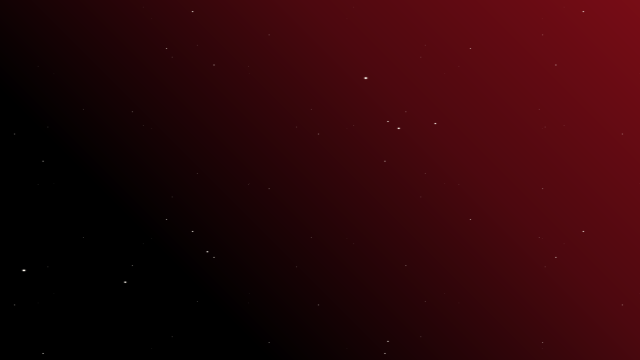
Reproduce this background procedurally as a WebGL 1 fragment shader.

```glsl
precision highp float;

// A night sky: a diagonal black-to-crimson gradient under sparse stars.
// Each star layer is a centred lattice (two stars per tile); denser layers
// hold smaller, fainter stars. Far layers get their offset from a hash.

uniform vec2 u_resolution;

#define BLACK_END 0.75          // diagonal position where the red begins
#define RED_MID 1.85            // diagonal position of the middle colour
#define MID_COLOR vec3(0.300, 0.032, 0.058)
#define END_COLOR vec3(0.470, 0.050, 0.085)
#define STAR_COLOR vec3(1.0, 0.98, 0.94)
#define TILE_SCALE 0.234        // tiles across the canvas per unit of depth
#define STAR_SIZE 0.0088        // star radius at depth 1, in canvas units
#define STAR_GAIN 1.3

// Sine-free hash from one number to two
vec2 hash21(float n) {
    vec3 p = fract(vec3(n) * vec3(0.1031, 0.1030, 0.0973));
    p += dot(p, p.yzx + 33.33);
    return fract((p.xx + p.yz) * p.zy);
}

// Offset to the nearest point of the integer grid
vec2 toGrid(vec2 p) {
    return p - floor(p + 0.5);
}

// Soft round spot that keeps its total light when smaller than a pixel
float spot(vec2 offset, float radius) {
    vec2 blur = 0.35 / u_resolution;
    vec2 width = sqrt(radius * radius + blur * blur);
    vec2 e = offset / width;
    return exp(-dot(e, e)) * radius * radius / (width.x * width.y);
}

// One layer of stars: tile corners and tile centres, shifted by phase
float starLayer(vec2 sky, float depth, vec2 phase) {
    float tiles = TILE_SCALE * depth;
    vec2 p = sky * tiles - phase;
    float radius = STAR_SIZE / depth;
    float light = spot(toGrid(p) / tiles, radius)
                + spot(toGrid(p + 0.5) / tiles, radius);
    return light * mix(1.0, 0.1, (depth - 4.0) / 10.0);
}

// Gradient along the 45 degree diagonal, in units of canvas height
vec3 background(vec2 p) {
    float s = p.x + p.y;
    float end = u_resolution.x / u_resolution.y + 1.0;
    vec3 color = MID_COLOR * clamp((s - BLACK_END) / (RED_MID - BLACK_END), 0.0, 1.0);
    return mix(color, END_COLOR, clamp((s - RED_MID) / (end - RED_MID), 0.0, 1.0));
}

void main() {
    vec2 uv = gl_FragCoord.xy / u_resolution;
    vec3 color = background(gl_FragCoord.xy / u_resolution.y);

    // Near layers, measured from the top left corner
    vec2 sky = vec2(uv.x, 1.0 - uv.y);
    float stars = starLayer(sky, 4.0, vec2(0.035, 0.703));
    stars += starLayer(sky, 5.0, vec2(0.229, 0.917));
    stars += starLayer(sky, 6.0, vec2(0.455, 0.982));
    stars += starLayer(sky, 7.0, vec2(0.493, 0.053));
    stars += starLayer(sky, 8.0, vec2(0.626, 0.338));
    stars += starLayer(sky, 9.0, vec2(0.548, 0.284));
    stars += starLayer(sky, 10.0, vec2(0.484, 0.727));

    // Far, faint layers
    for (int i = 11; i < 15; i++) {
        float depth = float(i);
        stars += starLayer(sky, depth, hash21(depth));
    }

    color = mix(color, STAR_COLOR, clamp(stars * STAR_GAIN, 0.0, 1.0));
    gl_FragColor = vec4(color, 1.0);
}
```
